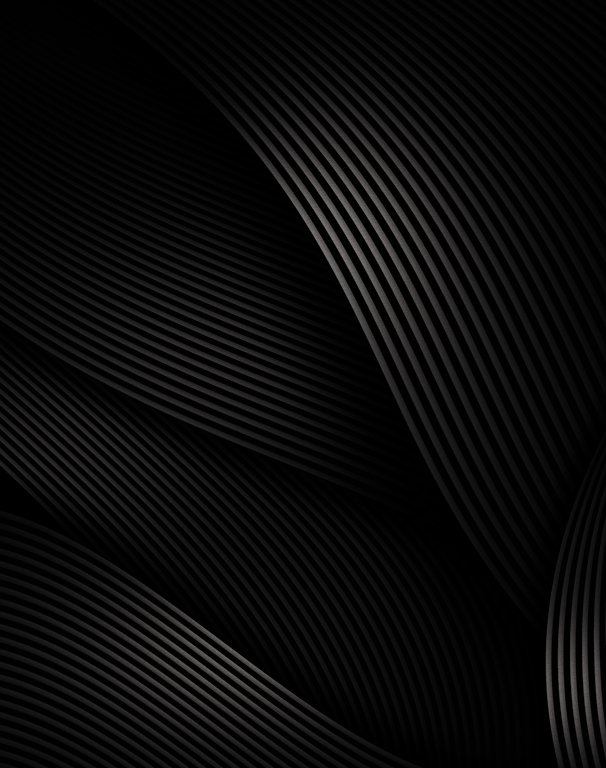
Give the GLSL for this background, as a WebGL 1 fragment shader.

```glsl
precision highp float;
// Dark overlapping sheets of curved metallic ribs, lit by soft local glows.
// Each sheet has a cubic border; its ribs are copies of that border shifted
// inward, and each sheet drops a shadow on the sheets painted before it.

uniform vec2 u_resolution;

const vec3 METAL = vec3(1.0, 0.965, 0.955);
const vec3 BASE = vec3(0.004);

float hash(vec2 p) {
  return fract(sin(dot(p, vec2(127.1, 311.7))) * 43758.5);
}

// Cubic through four evenly spaced values at t = 0, 1/3, 2/3 and 1.
float cubic(float t, vec4 v) {
  float s = 3.0 * clamp(t, -0.15, 1.15);
  float a = s - 1.0, b = s - 2.0, c = s - 3.0;
  return dot(v, vec4(-a * b * c / 6.0, s * b * c / 2.0,
                     -s * a * c / 2.0, s * a * b / 6.0));
}

// Elliptical soft light.
float glow(vec2 p, vec2 center, vec2 radius) {
  vec2 q = (p - center) / radius;
  return exp(-dot(q, q));
}

// Ribs starting at depth 0; squeeze tightens them with depth.
float ribs(float depth, float spacing, float squeeze, float pixel) {
  float phase = depth * (1.0 + squeeze * depth) / spacing;
  float f = fract(phase);
  float blur = 0.9 * pixel / spacing;
  float band = 1.0 - smoothstep(0.23 - blur, 0.23 + blur, abs(f - 0.27));
  return band * mix(1.1, 0.75, smoothstep(0.05, 0.5, f));
}

// Shade what lies outside the border, then cover what lies inside it.
vec3 addSheet(vec3 under, float depth, float rib, float light,
              float shadow, float pixel) {
  float shade = mix(0.12, 1.0, smoothstep(0.0, shadow, -depth));
  float inside = smoothstep(-pixel, pixel, depth);
  return mix(under * shade, BASE + METAL * rib * light, inside);
}

void main() {
  float pixel = 1.0 / u_resolution.y;
  vec2 p = gl_FragCoord.xy * pixel;
  vec3 color = BASE;
  float depth, light, fan;

  // Steep sheet at the lower left, its ribs gathering towards the bottom
  fan = 1.0 + 3.0 * pow(max(0.35 - p.y, 0.0), 2.0);
  depth = p.x - cubic((0.583 - p.y) / 0.583, vec4(-0.215, 0.005, 0.189, 0.319));
  light = 0.16 * glow(p, vec2(0.09, 0.42), vec2(0.2, 0.14))
        + 0.075 * glow(p, vec2(0.38, 0.2), vec2(0.24, 0.25));
  color = addSheet(color, depth, ribs(depth * fan, 0.0172, 0.0, pixel), light, 0.03, pixel);

  // Broad sheet at the middle left
  depth = p.y - cubic(p.x / 0.625, vec4(0.583, 0.465, 0.378, 0.283));
  light = 0.13 * glow(p, vec2(0.28, 0.53), vec2(0.19, 0.16))
        + 0.06 * glow(p, vec2(0.12, 0.56), vec2(0.38, 0.24));
  color = addSheet(color, depth, ribs(depth, 0.0164, 0.5, pixel), light, 0.06, pixel);

  // Bright sheet in the lower left corner
  depth = cubic(p.x / 0.553, vec4(0.336, 0.242, 0.107, 0.0)) - p.y;
  light = 0.24 * glow(p, vec2(0.3, 0.15), vec2(0.15, 0.09))
        + 0.12 * glow(p, vec2(0.26, 0.14), vec2(0.36, 0.22));
  color = addSheet(color, depth, ribs(depth, 0.0164, 0.0, pixel), light, 0.07, pixel);

  // Large sheet sweeping down from the top
  depth = p.x - cubic((1.0 - p.y) / 0.833, vec4(0.120, 0.389, 0.531, 0.710));
  light = 0.33 * glow(p, vec2(0.43, 0.70), vec2(0.14, 0.15))
        + 0.12 * glow(p, vec2(0.52, 0.57), vec2(0.2, 0.27)) + 0.016;
  color = addSheet(color, depth, ribs(depth, 0.0212, 0.0, pixel), light, 0.16, pixel);

  // Narrow sheet at the lower right, its ribs gathering towards the top
  fan = 1.0 + 7.0 * pow(max(p.y - 0.1, 0.0), 2.0);
  depth = p.x - cubic((0.434 - p.y) / 0.434, vec4(0.786, 0.730, 0.710, 0.727));
  light = 0.31 * glow(p, vec2(0.73, 0.1), vec2(0.2, 0.085))
        + 0.08 * glow(p, vec2(0.75, 0.23), vec2(0.2, 0.16));
  color = addSheet(color, depth, ribs(depth * fan, 0.0160, 0.0, pixel), light, 0.05, pixel);

  // Brushed grain
  color *= 0.94 + 0.12 * hash(floor(p * vec2(420.0, 640.0)));
  gl_FragColor = vec4(color, 1.0);
}
```
